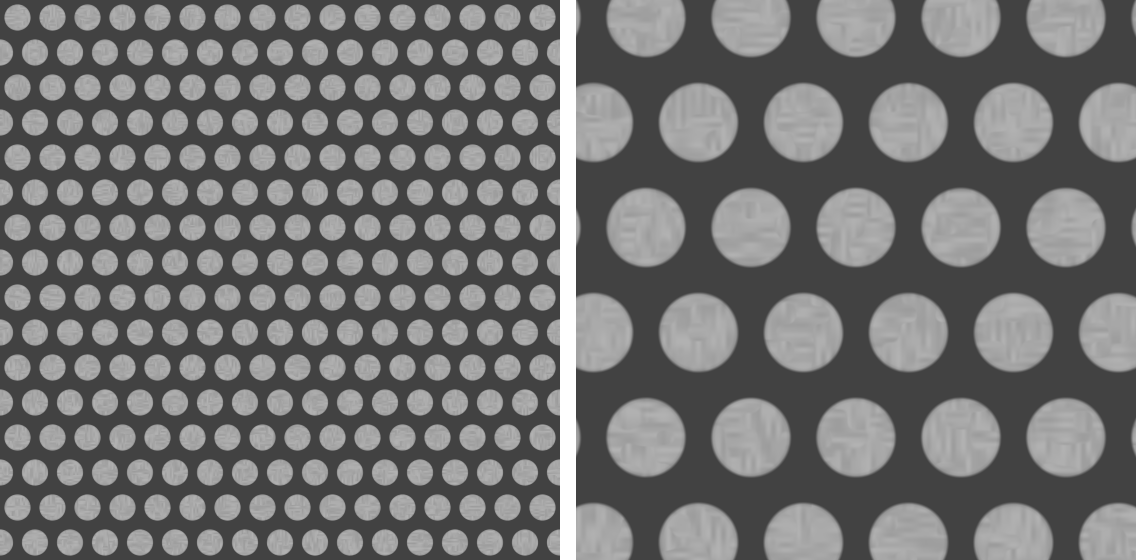
Left, the full canvas; right, a detail of the centre.
Give the GLSL for this pattern, as a Shadertoy shader.

```glsl
// Staggered rows of pale linen-textured dots on a flat charcoal ground.

const float REPEATS = 16.0;         // dots across and rows down
const float DOT_RADIUS = 0.375;     // in cells
const float EDGE_WIDTH = 0.036;     // softness of the outline, in cells
const float RIM_WIDTH = 0.045;      // darker band inside the outline, in cells
const float PATCHES = 96.0;         // weave patches across the canvas
const vec2 THREADS = vec2(96.0, 336.0); // noise cells along and across a thread

const vec3 GROUND = vec3(0.26);
const vec3 LINEN = vec3(0.655);
const vec3 RIM = vec3(0.58);

float hash(vec2 p) {
    return fract(sin(dot(p, vec2(127.1, 311.7))) * 43758.5453);
}

// Value noise that wraps after a whole number of cells.
float wrappedNoise(vec2 p, vec2 period) {
    vec2 i = floor(p);
    vec2 f = smoothstep(0.0, 1.0, fract(p));
    float a = hash(mod(i, period));
    float b = hash(mod(i + vec2(1.0, 0.0), period));
    float c = hash(mod(i + vec2(0.0, 1.0), period));
    float d = hash(mod(i + vec2(1.0, 1.0), period));
    return mix(mix(a, b, f.x), mix(c, d, f.x), f.y);
}

// Horizontal and vertical threads alternate in irregular patches.
float linenWeave(vec2 uv) {
    float horizontal = wrappedNoise(uv * THREADS, THREADS);
    float vertical = wrappedNoise(uv.yx * THREADS + 0.5, THREADS);
    float patchNoise = wrappedNoise(uv * PATCHES, vec2(PATCHES));
    float direction = smoothstep(0.42, 0.58, patchNoise);
    return mix(horizontal, vertical, direction) - 0.5;
}

// Signed distance to the nearest dot; even rows are shifted by half a cell.
float staggeredDots(vec2 p, float radius) {
    float shift = 0.5 * (1.0 - mod(floor(p.y), 2.0));
    vec2 local = fract(p + vec2(shift, 0.0)) - 0.5;
    return length(local) - radius;
}

void mainImage(out vec4 fragColor, in vec2 fragCoord) {
    vec2 uv = fragCoord / iResolution.xy;
    float dist = staggeredDots(uv * REPEATS, DOT_RADIUS);

    // Cloth shading with a faintly darker rim
    float rim = smoothstep(-RIM_WIDTH, 0.0, dist);
    vec3 cloth = mix(LINEN, RIM, rim) + 0.09 * linenWeave(uv);

    // Soft outline, never narrower than one pixel
    float edge = 0.5 * max(EDGE_WIDTH, REPEATS / iResolution.y);
    float coverage = 1.0 - smoothstep(-edge, edge, dist);

    fragColor = vec4(mix(GROUND, cloth, coverage), 1.0);
}
```
